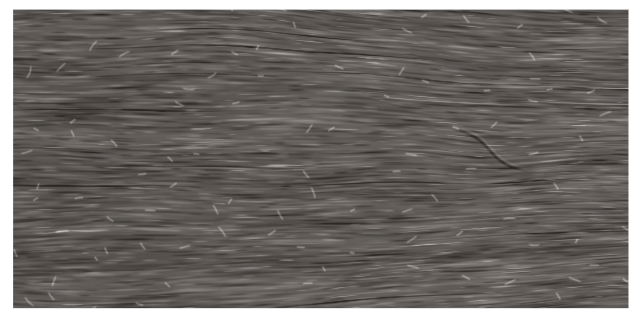
This texture is drawn by a WebGL 1 fragment shader. Its source:

```glsl
precision highp float;
// A dark grey-brown wood plank with fine horizontal grain on a white ground.
uniform vec2 u_resolution;

vec4 hash4(vec2 p) {
  vec4 q = fract(p.xyxy * vec4(0.1031, 0.1030, 0.0973, 0.1099));
  q += dot(q, q.wzxy + 33.33);
  return fract((q.xxyz + q.yzzw) * q.zywx);
}

// Cellular fibres: one tapered streak per cell, lighter (+) or darker (-)
float fibres(vec2 p, vec2 cell, float width, float seed) {
  vec2 g = p / cell, id = floor(g);
  float sum = 0.0;
  for (int j = -1; j <= 1; j++) {
    for (int i = -1; i <= 1; i++) {
      vec2 c = id + vec2(float(i), float(j));
      vec4 r = hash4(c + seed);
      vec2 d = g - c - r.xy;
      float along = d.x / (0.25 + 0.7 * r.z);
      float across = d.y / width;
      sum += (2.0 * r.w - 1.0) * max(1.0 - along * along, 0.0) * exp(-across * across);
    }
  }
  return sum;
}

// Sparse curved splinters at random angles
float splinters(vec2 p, float cell) {
  vec2 g = p / cell, id = floor(g);
  float sum = 0.0;
  for (int j = -1; j <= 1; j++) {
    for (int i = -1; i <= 1; i++) {
      vec2 c = id + vec2(float(i), float(j));
      vec4 r = hash4(c + 71.0);
      float angle = (r.z - 0.5) * 2.6;
      vec2 d = g - c - r.xy;
      d = mat2(cos(angle), -sin(angle), sin(angle), cos(angle)) * d;
      d.y += 3.0 * (r.w - 0.3) * d.x * d.x;
      float size = 0.1 + 0.16 * r.x;
      sum += step(r.w, 0.5) * smoothstep(size, size * 0.5, abs(d.x)) * exp(-d.y * d.y * 900.0);
    }
  }
  return sum;
}

void main() {
  vec2 uv = gl_FragCoord.xy / u_resolution;
  vec2 p = gl_FragCoord.xy / u_resolution.y;
  vec2 knot = p - vec2(1.53, 0.53);

  // Grain lines waver, draw together to the right and bend at the knot
  vec2 grain = p;
  grain.y = 0.5 + (p.y - 0.5) * (1.0 + 0.24 * smoothstep(0.5, 2.1, p.x));
  grain.y += 0.006 * sin(p.x * 4.3 + p.y * 9.0) + 0.003 * sin(p.x * 10.0 - p.y * 17.0);
  grain.y += 0.025 * exp(-dot(knot * vec2(5.0, 8.0), knot * vec2(5.0, 8.0)));

  // Broad tone, then fibres from coarse to fine
  float tone = 0.352 + 0.022 * smoothstep(0.2, 1.6, p.x);
  tone += 0.012 * sin(grain.y * 23.0 + sin(p.x * 2.0)) + 0.008 * sin(grain.y * 57.0 + p.x * 1.5);
  tone += 0.055 * fibres(grain, vec2(0.36, 0.021), 0.4, 3.0);
  tone += 0.100 * fibres(grain, vec2(0.15, 0.0105), 0.34, 19.0);
  tone += 0.105 * fibres(grain, vec2(0.075, 0.0085), 0.36, 37.0);

  // Pale flecks lying along the grain
  float fleck = fibres(grain, vec2(0.09, 0.014), 0.22, 53.0);
  tone += 0.16 * smoothstep(0.4, 1.0, fleck);

  // Long dark cracks and bright scratches, strongest at the outer right
  float line = fibres(grain, vec2(0.8, 0.04), 0.085, 11.0);
  float outer = smoothstep(0.5, 1.7, p.x) * smoothstep(0.08, 0.32, abs(p.y - 0.5));
  tone -= 0.13 * smoothstep(0.2, 0.8, -line);
  tone += (0.04 + 0.36 * outer) * smoothstep(0.25, 0.8, line);
  float shadow = fibres(grain + vec2(0.0, 0.006), vec2(0.8, 0.04), 0.085, 11.0);
  tone -= 0.09 * outer * smoothstep(0.25, 0.8, shadow);

  tone += 0.2 * splinters(p, 0.1);

  // Winding split through the knot
  float slope = 1.1 / (1.0 + 400.0 * knot.x * knot.x);
  float split = (knot.y + 0.055 * atan(knot.x * 20.0)) / sqrt(1.0 + slope * slope);
  float reach = smoothstep(0.13, 0.06, abs(knot.x));
  tone -= 0.15 * reach * exp(-split * split * 50000.0);
  tone += 0.07 * reach * exp(-pow((split - 0.009) * 280.0, 2.0));

  vec3 wood = clamp(tone, 0.17, 0.85) + vec3(0.005, -0.012, -0.025);

  // Plank outline on white
  vec2 inset = min(uv - vec2(0.0205, 0.037), vec2(0.982, 0.97) - uv) * u_resolution;
  float plank = clamp(min(inset.x, inset.y) + 0.5, 0.0, 1.0);
  gl_FragColor = vec4(mix(vec3(1.0), wood, plank), 1.0);
}
```
